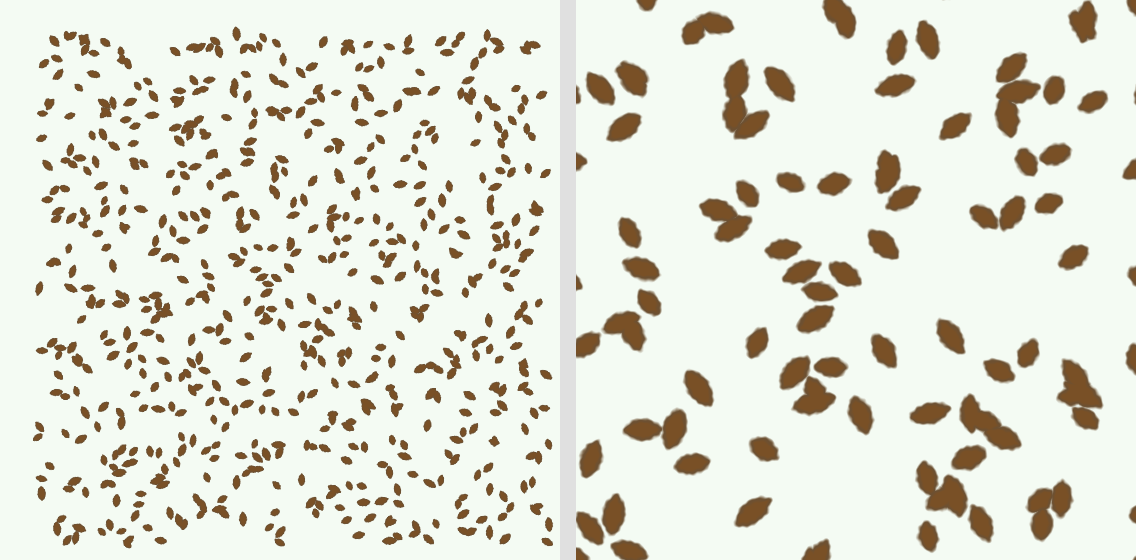
Left, the full canvas; right, a detail of the centre.
This pattern is drawn by a WebGL 2 fragment shader. Its source:

```glsl
#version 300 es
precision highp float;

#define FIELD_ORIGIN vec2(0.067, 0.027)
#define FIELD_SPAN 0.914
#define CELLS 13.0
#define LAYERS 5
#define PRESENCE 0.77
#define HALF_LENGTH 0.0112
#define HALF_WIDTH 0.0064
#define TIP_ROUNDING 0.0018
#define TOOTH_FREQUENCY 270.0
#define TOOTH_DEPTH 0.0013
#define EDGE_SOFTNESS 0.0011

uniform vec2 u_resolution;
out vec4 fragColor;

const vec3 PAPER = vec3(0.957, 0.984, 0.953);
const vec3 SEED_BODY = vec3(0.475, 0.312, 0.148);
const vec3 SEED_RIM = vec3(0.425, 0.315, 0.195);
const float TAU = 6.28319;

// Integer hash: three random values in 0..1
vec3 hash3(uvec3 v) {
    v = v * 1664525u + 1013904223u;
    v.x += v.y * v.z; v.y += v.z * v.x; v.z += v.x * v.y;
    v ^= v >> 16u;
    v.x += v.y * v.z; v.y += v.z * v.x; v.z += v.x * v.y;
    return vec3(v >> 8u) / 16777216.0;
}

vec2 gradientAt(vec2 corner) {
    float angle = TAU * hash3(uvec3(ivec3(ivec2(corner) + 4096, 99))).x;
    return vec2(cos(angle), sin(angle));
}

float gradientNoise(vec2 p) {
    vec2 i = floor(p), f = p - i;
    vec2 u = f * f * f * (f * (f * 6.0 - 15.0) + 10.0);
    vec2 e = vec2(0.0, 1.0);
    float low = mix(dot(gradientAt(i), f),
                    dot(gradientAt(i + e.yx), f - e.yx), u.x);
    float high = mix(dot(gradientAt(i + e.xy), f - e.xy),
                     dot(gradientAt(i + e.yy), f - e.yy), u.x);
    return mix(low, high, u.y);
}

// Signed distance to a lens standing on the y axis, with rounded tips
float lensDistance(vec2 p, float halfLength, float halfWidth) {
    float l = halfLength - TIP_ROUNDING;
    float w = halfWidth - TIP_ROUNDING;
    float radius = (l * l + w * w) / (2.0 * w);
    float offset = radius - w;
    p = abs(p);
    float d = (p.y - l) * offset > p.x * l
        ? length(p - vec2(0.0, l))
        : length(p + vec2(offset, 0.0)) - radius;
    return d - TIP_ROUNDING;
}

// Nearest seed over several jittered grids
float seedField(vec2 uv) {
    float cellSize = FIELD_SPAN / CELLS;
    vec2 grid = (uv - FIELD_ORIGIN) / cellSize;
    vec2 base = floor(grid - 0.5);
    float nearest = 1.0;
    for (int layer = 0; layer < LAYERS; layer++) {
        for (int k = 0; k < 4; k++) {
            vec2 cell = base + vec2(k & 1, k >> 1);
            if (any(lessThan(cell, vec2(0.0))) ||
                any(greaterThanEqual(cell, vec2(CELLS)))) continue;
            uvec3 id = uvec3(uvec2(cell), uint(layer));
            vec3 place = hash3(id);
            if (place.z > PRESENCE) continue;
            vec3 form = hash3(id + uvec3(37u, 71u, 17u));
            float angle = TAU * form.x;
            float c = cos(angle), s = sin(angle);
            vec2 local = mat2(c, s, -s, c) * ((grid - cell - place.xy) * cellSize);
            float halfLength = HALF_LENGTH * mix(0.8, 1.2, form.y);
            float halfWidth = HALF_WIDTH * mix(0.85, 1.15, mix(form.y, form.z, 0.5));
            nearest = min(nearest, lensDistance(local, halfLength, halfWidth));
        }
    }
    return nearest;
}

void main() {
    float side = min(u_resolution.x, u_resolution.y);
    vec2 uv = gl_FragCoord.xy / side;

    // Fine ragged outline
    float d = seedField(uv) + TOOTH_DEPTH * gradientNoise(uv * TOOTH_FREQUENCY);

    // Warm body, greyer rim, soft edge
    float softness = max(EDGE_SOFTNESS, 0.6 / side);
    vec3 seed = mix(SEED_BODY, SEED_RIM, smoothstep(-0.0030, -0.0010, d));
    float coverage = 1.0 - smoothstep(-softness, softness, d);
    fragColor = vec4(mix(PAPER, seed, coverage), 1.0);
}
```
